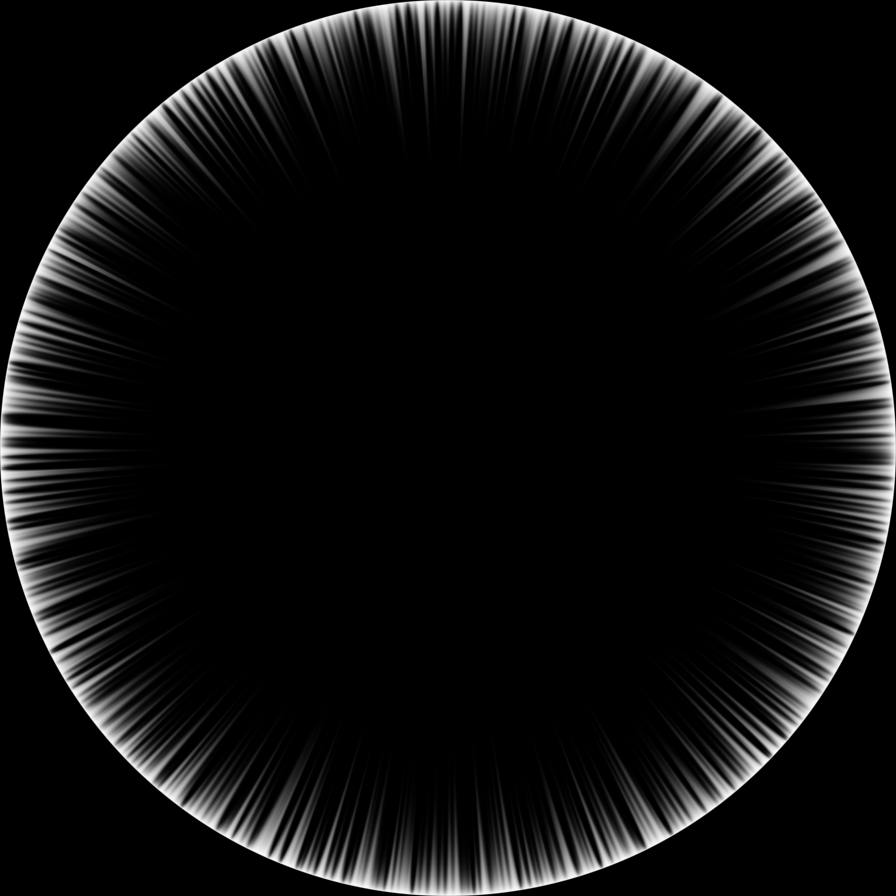
This background is drawn by a three.js fragment shader. Its source:

```glsl
// A black disc ringed by fine white radial streaks that fade toward its centre.
#define DISC_RADIUS 0.5
#define FADE_START 0.28
#define RIM_SOFTNESS 0.001
#define SOFTEST_FALLOFF 3.2
#define FALLOFF_OCTAVES 4.3
#define DARK_LINE_SHARPNESS 1.35
#define STREAK_CONTRAST 1.2
#define BASE_STREAKS 130.0
#define LAYERS 3

varying vec2 vUv;

const float TAU = 6.283185;

// Random slope in -1..1 for a lattice point
float slope(float cell, float seed) {
  vec2 p = fract(vec2(cell, seed) * vec2(0.1031, 0.1137) + 0.17);
  p += dot(p, p.yx + 33.33);
  return fract((p.x + p.y) * p.x * 7.31) * 2.0 - 1.0;
}

// One-dimensional gradient noise that closes seamlessly around the circle
float ringNoise(float turn, float period, float seed) {
  float x = turn * period;
  float cell = floor(x);
  float f = x - cell;
  float blend = f * f * f * (f * (f * 6.0 - 15.0) + 10.0);
  float left = slope(mod(cell, period), seed) * f;
  float right = slope(mod(cell + 1.0, period), seed) * (f - 1.0);
  return mix(left, right, blend);
}

// Clumps and fine hairs summed over several frequencies
float streakDensity(float turn) {
  float sum = 0.0;
  float period = BASE_STREAKS;
  float weight = 0.6;
  for (int i = 0; i < LAYERS; i++) {
    sum += weight * ringNoise(turn, period, float(i) * 13.7 + 2.3);
    period = floor(period * 1.9);
    weight *= 1.2;
  }
  // Keep bright streaks broad and the dark lines between them narrow
  return pow(clamp(0.5 + STREAK_CONTRAST * sum, 0.0, 1.0), DARK_LINE_SHARPNESS);
}

void main() {
  vec2 p = vUv - 0.5;
  float radius = length(p);
  float turn = atan(p.y, p.x + 1e-6) / TAU + 0.5;

  // Dense streaks fall off steeply; sparse ones glow far inward
  float glow = clamp((radius - FADE_START) / (DISC_RADIUS - FADE_START), 0.0, 1.0);
  float falloff = SOFTEST_FALLOFF * exp2(FALLOFF_OCTAVES * streakDensity(turn));
  float light = glow > 0.0 ? pow(glow, falloff) : 0.0;

  // Crisp outer rim
  float disc = 1.0 - smoothstep(DISC_RADIUS - RIM_SOFTNESS, DISC_RADIUS + RIM_SOFTNESS, radius);
  gl_FragColor = vec4(vec3(light * disc), 1.0);
}
```
